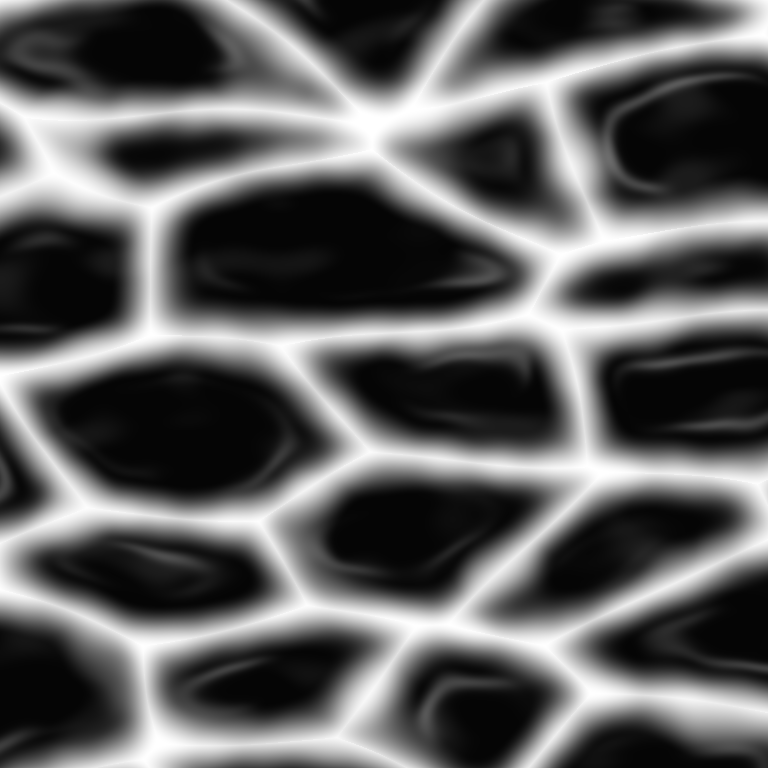
Reproduce this pattern procedurally as a Shadertoy shader.

```glsl
const vec2 STONE_SIZE = vec2(0.357, 0.172);  // mean width and height of a stone
const float JITTER = 0.72;
const float SIZE_SPREAD = 0.3;
const float CORNER_ROUNDING = 0.014;
const vec3 GROUND = vec3(1.0);
const vec3 STONE = vec3(0.02);
const vec3 VEIN = vec3(0.27);

vec2 hash2(vec2 p) {
    vec2 k = vec2(dot(p, vec2(127.1, 311.7)), dot(p, vec2(269.5, 183.3)));
    return fract(sin(k) * 43758.545);
}

float cornerSlope(vec2 cell, vec2 offset) {
    return dot(hash2(cell) * 2.0 - 1.0, offset);
}

// Gradient noise, roughly -0.7 to 0.7
float gradientNoise(vec2 p) {
    vec2 i = floor(p), f = fract(p);
    vec2 u = f * f * f * (f * (f * 6.0 - 15.0) + 10.0);
    vec2 e = vec2(0.0, 1.0);
    float low = mix(cornerSlope(i, f), cornerSlope(i + e.yx, f - e.yx), u.x);
    float high = mix(cornerSlope(i + e.xy, f - e.xy), cornerSlope(i + e.yy, f - e.yy), u.x);
    return mix(low, high, u.y);
}

// Stone centre in grid units, rows staggered like masonry
vec2 stoneCentre(vec2 cell) {
    vec2 stagger = vec2(0.5 * mod(cell.y, 2.0), 0.0);
    return cell + stagger + 0.5 + JITTER * (hash2(cell) - 0.5);
}

// Squared distance to a centre, reduced for larger stones
float stonePower(vec2 cell, vec2 toCentre) {
    return dot(toCentre, toCentre) - SIZE_SPREAD * hash2(cell + 57.0).x;
}

// x: rounded distance to the joint in canvas units, yz: cell of the stone
vec3 stoneField(vec2 p, vec2 size) {
    vec2 q = p / size;
    vec2 base = floor(q);
    vec2 ownCell = base, ownOffset = vec2(0.0);
    float ownPower = 1e3;
    for (int y = -2; y <= 2; y++)
    for (int x = -2; x <= 2; x++) {
        vec2 cell = base + vec2(x, y);
        vec2 offset = stoneCentre(cell) - q;
        float power = stonePower(cell, offset);
        if (power < ownPower) {
            ownPower = power;
            ownOffset = offset;
            ownCell = cell;
        }
    }
    // Soft minimum over all joints rounds the corners
    float sum = 0.0;
    for (int y = -2; y <= 2; y++)
    for (int x = -2; x <= 2; x++) {
        vec2 cell = base + vec2(x, y);
        if (cell == ownCell) continue;
        vec2 offset = stoneCentre(cell) - q;
        vec2 normal = (offset - ownOffset) / size;
        float joint = 0.5 * (stonePower(cell, offset) - ownPower) / length(normal);
        sum += exp(-joint / CORNER_ROUNDING);
    }
    return vec3(-CORNER_ROUNDING * log(max(sum, 1e-9)), ownCell);
}

// Slow bend that tilts the rows
vec2 bend(vec2 p, float amount) {
    return p + amount * vec2(gradientNoise(p * 3.0 + 11.0),
                             gradientNoise(p * 2.6 + 29.0) * 1.6);
}

// Faint bands that follow the outline inside a stone
float innerVeins(vec2 p, float depth, vec2 seed) {
    float layer = depth + 0.035 * gradientNoise(p * vec2(7.0, 11.0) + seed);
    float band = (layer - 0.052) / 0.009;
    float patches = smoothstep(-0.1, 0.3, gradientNoise(p * 6.0 + seed + 5.0));
    float haze = smoothstep(0.0, 0.5, gradientNoise(p * vec2(9.0, 16.0) + seed));
    return exp(-band * band) * patches + 0.35 * haze;
}

void mainImage(out vec4 fragColor, in vec2 fragCoord) {
    vec2 p = fragCoord / iResolution.y;
    vec3 field = stoneField(bend(p, 0.05) + vec2(3.1, 1.7), STONE_SIZE);
    vec2 seed = hash2(field.yz) * 40.0;

    // Uneven outline with softness that varies from place to place
    float depth = field.x + 0.009 * gradientNoise(p * 15.0);
    float softness = 0.03 * smoothstep(0.05, 0.5, gradientNoise(p * 6.0 + 3.0));
    float cover = smoothstep(-0.012, 0.046 + softness, depth);

    vec3 body = mix(STONE, VEIN, innerVeins(p, depth, seed));
    fragColor = vec4(mix(GROUND, body, cover), 1.0);
}
```
